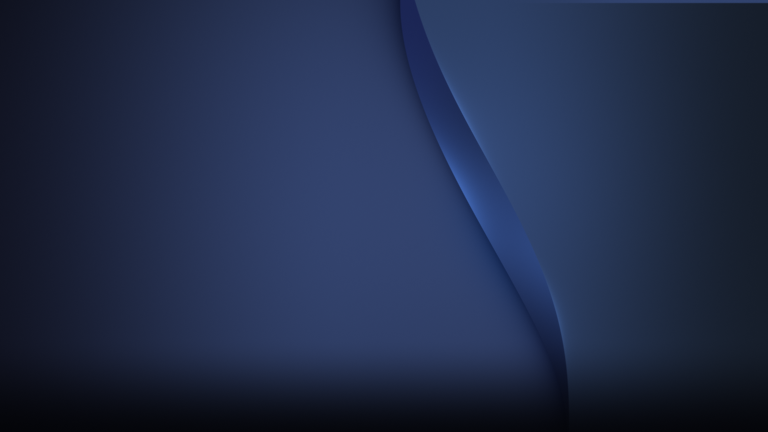
Write a WebGL 2 fragment shader that draws this background.

```glsl
#version 300 es
precision highp float;
// Dark navy backdrop split by a folded ribbon that sweeps down the middle.
// Two bent S-curves bound the ribbon; panels are soft gradients, and the
// folds get exponential shadows and glows measured from those curves.

uniform vec2 u_resolution;
out vec4 fragColor;

const vec3 NIGHT = vec3(0.060, 0.068, 0.120);
const vec3 NAVY = vec3(0.200, 0.264, 0.432);
const vec3 STEEL = vec3(0.198, 0.282, 0.455);
const vec3 SLATE = vec3(0.085, 0.115, 0.165);
const vec3 SHADOW = vec3(0.015, 0.035, 0.130);
const vec3 SHEEN = vec3(0.100, 0.170, 0.280);

// Smooth S-curve from x0 to x1, with a starting slope and a lower bow.
float sweep(float t, float x0, float x1, float slope, float bow) {
    float rest = (1.0 - t) * (1.0 - t);
    float s = t * t * (3.0 - 2.0 * t) + slope * t * rest + bow * t * t * t * rest;
    return mix(x0, x1, s);
}

// Gaussian bump of the given width.
float bump(float x, float center, float width) {
    float k = (x - center) / width;
    return exp(-k * k);
}

// Glow that fades away from an edge on its positive side.
float falloff(float d, float width) {
    return exp(-max(d, 0.0) / width);
}

// Left panel: brightens toward the fold, dimmer at the top.
vec3 leftPanel(vec2 p, float edge) {
    vec3 color = mix(NIGHT, NAVY, smoothstep(-0.1, 0.46, p.x));
    float offset = p.y - 0.47;
    color *= 1.0 - 0.75 * offset * offset;
    float d = edge - p.x;
    color += vec3(-0.07, -0.02, 0.035) * falloff(d, 0.025) * bump(p.y, 0.6, 0.16);
    float bend = (p.y - 0.45) * (p.y - 0.45);
    float strength = min(0.42 + 1.5 * bend, 0.9);
    return mix(color, SHADOW, strength * falloff(d, 0.012 + 0.05 * bend));
}

// Ribbon: lit near its left edge at mid height, dark at both ends.
vec3 ribbon(vec2 p, float left, float right) {
    float across = clamp((p.x - left) / max(right - left, 0.001), 0.0, 1.0);
    vec3 color = mix(vec3(0.105, 0.145, 0.330), vec3(0.155, 0.235, 0.430),
                     smoothstep(0.0, 0.45, p.y));
    color = mix(color, vec3(0.065, 0.095, 0.200), smoothstep(0.55, 0.9, p.y));
    color += SHEEN * falloff(p.x - left, 0.016) * bump(p.y, 0.44, 0.11);
    color += 0.25 * SHEEN * across * bump(p.y, 0.62, 0.16);
    return color * (1.0 - 0.15 * across * bump(p.y, 0.28, 0.15));
}

// Right panel: broad glow beside the fold plus two thin edge highlights.
vec3 rightPanel(vec2 p, float edge) {
    float glow = 1.0 - smoothstep(0.62, 1.02, p.x);
    glow *= 0.72 + 0.28 * bump(p.y, 0.42, 0.34);
    vec3 color = mix(SLATE, STEEL, glow);
    float d = p.x - edge;
    float rim = bump(p.y, 0.27, 0.11) + 0.8 * bump(p.y, 0.73, 0.09);
    return color + SHEEN * rim * (0.55 * falloff(d, 0.004) + 0.25 * falloff(d, 0.016));
}

void main() {
    // Canvas fractions, with y measured downward from the top.
    vec2 p = gl_FragCoord.xy / u_resolution;
    p.y = 1.0 - p.y;
    vec2 pixel = 1.0 / u_resolution;

    float left = sweep(p.y, 0.521, 0.738, -0.03, -1.4);
    float right = sweep(p.y, 0.540, 0.741, 0.82, 2.0);

    // Layer the panels from left to right.
    vec3 color = leftPanel(p, left);
    color = mix(color, ribbon(p, left, right),
                smoothstep(-pixel.x, pixel.x, p.x - left));
    color = mix(color, rightPanel(p, right),
                smoothstep(-pixel.x, pixel.x, p.x - right));

    // Floor shade deepening to near black.
    float shade = smoothstep(0.78, 1.02, p.y);
    color = mix(color, vec3(0.012, 0.014, 0.028), 0.95 * shade);

    // Thin pale strip along the top right.
    float strip = 1.0 - smoothstep(0.007 - pixel.y, 0.007 + pixel.y, p.y);
    color = mix(color, vec3(0.19, 0.26, 0.43), strip * smoothstep(0.64, 0.82, p.x));

    // Fine dither against banding.
    float grain = fract(sin(dot(gl_FragCoord.xy, vec2(12.99, 78.23))) * 43758.5);
    fragColor = vec4(max(color + (grain - 0.5) / 255.0, 0.0), 1.0);
}
```
